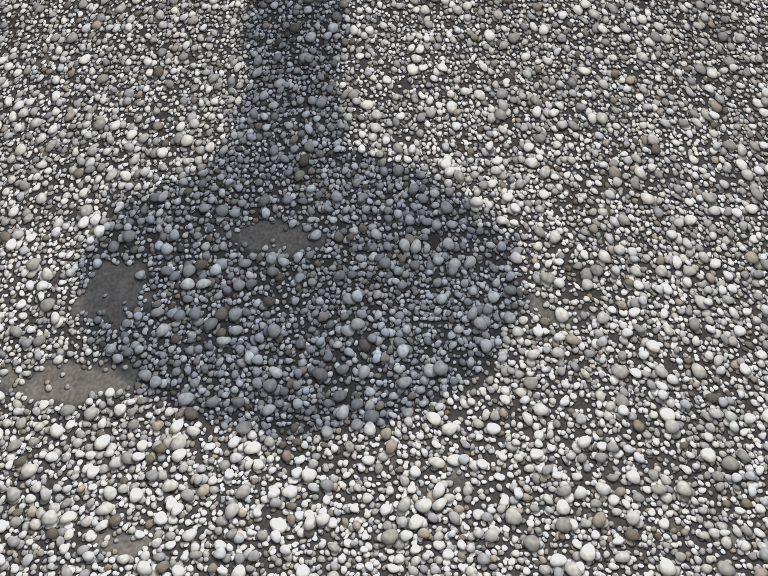
Give the GLSL for this texture, as a WebGL 2 fragment shader.

```glsl
#version 300 es
precision highp float;
// Grey gravel seen at a slant, crossed by a broad soft-edged cast shadow.
// Jittered grids of domed, wobbly ellipses are painted from small to large
// over soil; gradient noise clusters the sizes and opens bare patches.

uniform vec2 u_resolution;
out vec4 fragColor;

vec3 hash3(vec2 p) {
    vec3 q = fract(vec3(p.xyx) * vec3(0.1031, 0.1030, 0.0973));
    q += dot(q, q.yxz + 33.33);
    return fract((q.xxy + q.yzz) * q.zyx);
}

float gradientNoise(vec2 p) {
    vec2 i = floor(p), f = p - i;
    vec2 u = f * f * f * (f * (f * 6.0 - 15.0) + 10.0);
    vec2 o = vec2(0.0, 1.0);
    float a = dot(hash3(i).xy * 2.0 - 1.0, f);
    float b = dot(hash3(i + o.yx).xy * 2.0 - 1.0, f - o.yx);
    float c = dot(hash3(i + o.xy).xy * 2.0 - 1.0, f - o.xy);
    float d = dot(hash3(i + o.yy).xy * 2.0 - 1.0, f - o.yy);
    return mix(mix(a, b, u.x), mix(c, d, u.x), u.y);
}

float patchAt(vec2 g, vec2 centre, vec2 radii) {
    return 1.0 - length((g - centre) / radii);
}

// 0 where stones lie thick, 1 on open soil
float bareSoil(vec2 g) {
    float rough = gradientNoise(g * 17.0 + 40.0);
    float open = patchAt(g, vec2(-0.59, 0.55), vec2(0.10, 0.08));
    open = max(open, patchAt(g, vec2(-0.63, 0.36), vec2(0.17, 0.05)));
    open = max(open, patchAt(g, vec2(-0.25, 0.67), vec2(0.12, 0.045)));
    open = max(open, gradientNoise(g * vec2(5.0, 7.0) + 9.0) * 2.0 - 0.75);
    return smoothstep(-0.05, 0.4, open + rough * 0.8);
}

// Paints one size of stone; far rows first so near ones overlap them
void paintStones(vec2 g, float cell, float share, float seed, float pixel, inout vec3 col) {
    vec2 q = g / cell + seed * 7.3;
    vec2 home = floor(q);
    for (int j = 1; j >= -1; j--)
    for (int i = -1; i <= 1; i++) {
        vec2 id = home + vec2(i, j);
        vec3 h = hash3(id + seed * 31.0);
        vec3 k = hash3(id + seed * 57.0 + 11.0);
        vec2 middle = id + 0.5 + (h.xy - 0.5) * 0.7;
        vec2 d = q - middle;
        if (dot(d, d) > 0.8) continue;

        // Clustered sizes, few stones on open soil
        vec2 place = (middle - seed * 7.3) * cell;
        float cluster = gradientNoise(place * 8.0 + seed * 5.0);
        float chance = (share + cluster * 0.6) * (1.0 - 0.93 * bareSoil(place));
        if (h.z > chance) continue;

        // Wobbly ellipse, mostly lying sideways
        float turn = (k.x - 0.5) * 2.6;
        mat2 spin = mat2(cos(turn), -sin(turn), sin(turn), cos(turn));
        float size = mix(0.36, 0.57, k.y);
        vec2 radii = size * vec2(1.0, mix(0.65, 0.95, k.z));
        vec2 e = spin * d / radii;
        float angle = atan(e.y, e.x + 1e-5);
        float wobble = 1.0 + 0.07 * sin(2.0 * angle + h.x * 6.3) + 0.06 * sin(3.0 * angle + h.y * 6.3);
        float l = length(e) * wobble;

        // Contact shadow on whatever lies below
        float under = length(spin * (d + vec2(0.03, 0.14)) / radii);
        col *= 1.0 - 0.55 * (1.0 - smoothstep(0.75, 1.3, under));

        // Domed body lit from the far side
        vec2 slope = transpose(spin) * e * 0.85;
        vec3 normal = normalize(vec3(slope, sqrt(max(1.0 - l * l, 0.0)) + 0.15));
        float light = 0.38 + 0.73 * max(dot(normal, normalize(vec3(0.12, 0.5, 0.85))), 0.0);
        float tone = mix(0.56, 0.98, fract(k.x * 7.0 + h.x * 3.0));
        tone *= 1.0 + 0.22 * gradientNoise(q * 3.5);
        vec3 tint = mix(vec3(0.99, 1.0, 1.01), vec3(1.02, 1.0, 0.95), k.y);
        if (fract(k.z * 13.0) < 0.08) tint = vec3(0.70, 0.65, 0.58);
        float edge = pixel / (cell * size);
        col = mix(col, tone * light * tint, 1.0 - smoothstep(1.0 - edge, 1.0 + edge * 0.6, l));
    }
}

// Signed distance to the rounded shadow and its stem, negative inside
float shadowDistance(vec2 p) {
    float body = (length((p - vec2(0.52, 0.495)) / vec2(0.385, 0.25)) - 1.0) * 0.28;
    float stem = abs(p.x - 0.51 - 0.07 * (p.y - 0.85)) - 0.09;
    float d = min(body, max(stem, 0.6 - p.y));
    return d + 0.03 * gradientNoise(p * 11.0) + 0.012 * gradientNoise(p * 38.0);
}

void main() {
    vec2 p = gl_FragCoord.xy / u_resolution.y;

    // Slanted ground: stones shrink towards the top
    float depth = 1.0 / (1.0 - 0.4 * p.y);
    vec2 g = vec2((p.x - 0.667) * depth, 2.5 * log(depth));
    float pixel = depth / u_resolution.y;

    // Soil, dark between stones and paler in the open
    float grit = gradientNoise(g * 140.0) + 0.6 * gradientNoise(g * 45.0);
    vec3 col = mix(vec3(0.27, 0.26, 0.25), vec3(0.46, 0.44, 0.41), bareSoil(g));
    col *= 1.0 + 0.3 * grit;

    paintStones(g, 0.0125, 0.85, 1.0, pixel, col);
    paintStones(g, 0.0140, 0.65, 2.0, pixel, col);
    paintStones(g, 0.0205, 0.45, 3.0, pixel, col);
    paintStones(g, 0.0290, 0.32, 4.0, pixel, col);

    // Cast shadow, broad light changes and distance
    float shade = 1.0 - smoothstep(-0.018, 0.014, shadowDistance(p));
    col *= mix(vec3(1.0), vec3(0.66, 0.69, 0.74), shade);
    col *= mix(1.1, 0.94, p.y) * (1.0 + 0.15 * gradientNoise(g * 4.0 + 3.0));
    col = col * 0.97 + vec3(0.03, 0.03, 0.035);
    fragColor = vec4(min(col, vec3(0.92)), 1.0);
}
```
